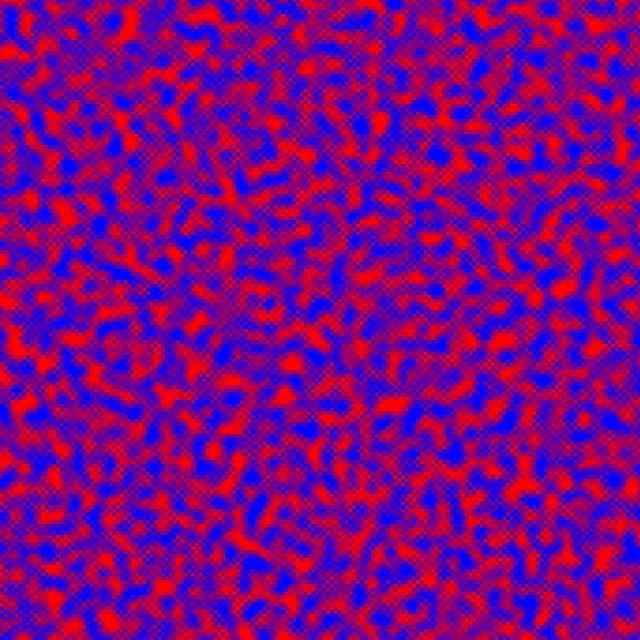
Give the GLSL for this texture, as a WebGL 1 fragment shader.

```glsl
precision highp float;

uniform vec2 u_resolution;

const float CELLS_ACROSS = 170.66667;
const float CELLS_PER_BLOB = 4.8;
const vec3 BLUE = vec3(0.0, 0.0, 1.0);
const vec3 RED = vec3(1.0, 0.0, 0.0);

float hash(vec2 p) {
  return fract(sin(dot(p, vec2(127.1, 311.7))) * 43758.5453);
}

// Dot product of a random unit gradient with the offset from its corner
float cornerSlope(vec2 corner, vec2 offset) {
  float angle = 6.2831853 * hash(corner);
  return dot(vec2(cos(angle), sin(angle)), offset);
}

float gradientNoise(vec2 p) {
  vec2 corner = floor(p);
  vec2 f = p - corner;
  vec2 blend = f * f * f * (f * (f * 6.0 - 15.0) + 10.0);
  vec2 right = vec2(1.0, 0.0);
  vec2 up = vec2(0.0, 1.0);
  float low = mix(cornerSlope(corner, f),
                  cornerSlope(corner + right, f - right), blend.x);
  float high = mix(cornerSlope(corner + up, f - up),
                   cornerSlope(corner + 1.0, f - 1.0), blend.x);
  return mix(low, high, blend.y);
}

vec2 rotate(vec2 p, float angle) {
  float c = cos(angle);
  float s = sin(angle);
  return vec2(c * p.x - s * p.y, s * p.x + c * p.y);
}

// Two turned layers hide the noise lattice
float blobField(vec2 p) {
  return gradientNoise(rotate(p, 0.4) + 17.3)
       + gradientNoise(rotate(p, 1.3) * 1.1 + 71.9);
}

// Share of red in one square cell
float redShare(vec2 cell) {
  vec2 p = cell / CELLS_PER_BLOB;
  float blobs = 0.78 * blobField(p);

  // Checkerboard whose phase drifts and which fades inside solid blobs
  float checker = 2.0 * mod(cell.x + cell.y, 2.0) - 1.0;
  float solid = smoothstep(0.25, 0.65, abs(blobs));
  float weave = checker * gradientNoise(rotate(p, 2.2) + 143.7);
  float grain = hash(cell + 29.0) - 0.5;

  float share = 0.49 + blobs + (0.6 * weave + 0.18 * grain) * (1.0 - solid);
  return clamp(share, 0.0, 1.0);
}

void main() {
  float canvasSize = min(u_resolution.x, u_resolution.y);

  // Average four points per pixel to smooth the cell edges
  float red = 0.0;
  for (int y = 0; y < 2; y++) {
    for (int x = 0; x < 2; x++) {
      vec2 tap = 0.5 * vec2(float(x), float(y)) - 0.25;
      vec2 uv = (gl_FragCoord.xy + tap) / canvasSize;
      red += 0.25 * redShare(floor(uv * CELLS_ACROSS));
    }
  }

  gl_FragColor = vec4(mix(BLUE, RED, red), 1.0);
}
```
